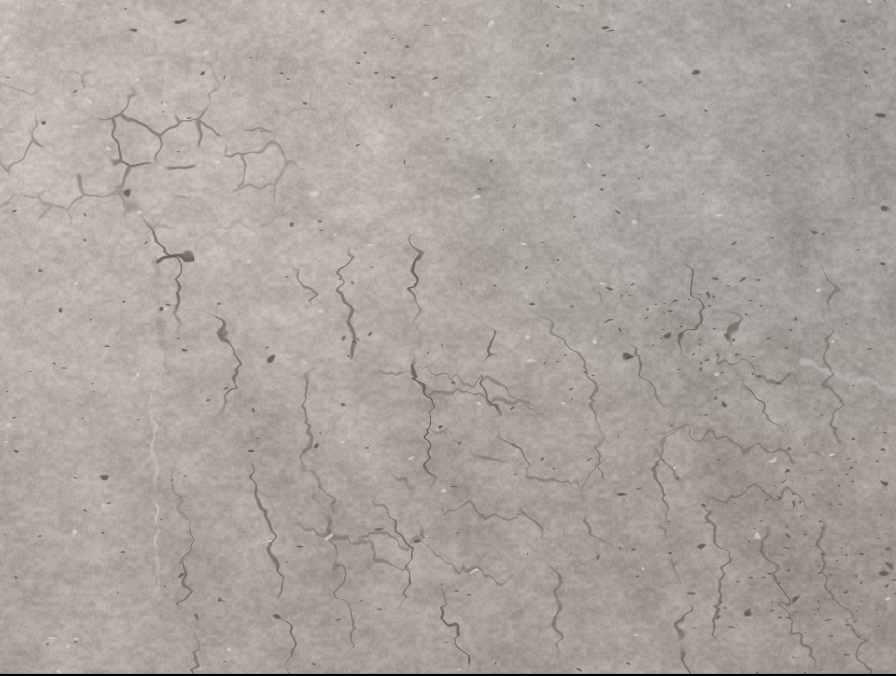
A Shadertoy shader for this texture:

```glsl
// Weathered concrete slab with wandering cracks, grit and faint stains.

const vec3 CONCRETE = vec3(0.668, 0.638, 0.605);
const vec3 CRACK_DARK = vec3(0.37, 0.33, 0.30);
const vec3 GRIT_DARK = vec3(0.36, 0.32, 0.29);
const vec3 CHIP_LIGHT = vec3(0.86, 0.84, 0.81);
const vec3 COOL_TINT = vec3(-0.022, -0.006, 0.012);

float hash(vec2 p) {
    vec3 q = fract(vec3(p.xyx) * 0.1031);
    q += dot(q, q.yzx + 33.33);
    return fract((q.x + q.y) * q.z);
}

vec2 hash2(vec2 p) {
    return vec2(hash(p), hash(p + 57.3));
}

float noise(vec2 p) {
    vec2 i = floor(p), f = fract(p);
    f = f * f * (3.0 - 2.0 * f);
    vec2 e = vec2(0.0, 1.0);
    return mix(mix(hash(i), hash(i + e.yx), f.x),
               mix(hash(i + e.xy), hash(i + e.yy), f.x), f.y);
}

float fbm(vec2 p) {
    float sum = 0.0, gain = 0.5;
    for (int k = 0; k < 4; k++) {
        sum += gain * noise(p);
        p = p * 2.03 + 17.1;
        gain *= 0.5;
    }
    return sum / 0.9375;
}

// Soft elliptical patch
float patchMask(vec2 p, vec2 centre, vec2 size) {
    vec2 d = (p - centre) / size;
    return exp(-dot(d, d));
}

// Soft straight stroke from a to b
float stroke(vec2 p, vec2 a, vec2 b, float width, float px) {
    vec2 d = b - a;
    float t = clamp(dot(p - a, d) / dot(d, d), 0.0, 1.0);
    return 1.0 - smoothstep(width * 0.3, width + px, length(p - a - t * d));
}

// Broken jagged crack that runs down from its start
float crack(vec2 p, vec2 start, float len, float slant, float seed, float px) {
    float run = start.y - p.y;
    float path = start.x + slant * run
        + 0.060 * (noise(vec2(run * 10.0, seed)) - 0.5)
        + 0.024 * (noise(vec2(run * 42.0, seed + 7.0)) - 0.5)
        + 0.008 * (noise(vec2(run * 130.0, seed + 13.0)) - 0.5);
    float width = mix(0.0005, 0.0036, noise(vec2(run * 32.0, seed + 21.0)));
    float ends = smoothstep(0.0, 0.04, run) * (1.0 - smoothstep(len - 0.06, len, run));
    float gaps = smoothstep(0.12, 0.5, noise(vec2(run * 26.0, seed + 33.0)));
    return ends * gaps * (1.0 - smoothstep(width * 0.3, width + px, abs(p.x - path)));
}

// Fine crazing along the borders of irregular cells
float crazing(vec2 p, float width, float px, float scale) {
    vec2 q = p * scale, cell = floor(q);
    float near = 9.0, next = 9.0;
    for (int j = -1; j <= 1; j++)
    for (int i = -1; i <= 1; i++) {
        vec2 c = cell + vec2(i, j);
        float d = length(c + hash2(c) - q);
        next = min(next, max(near, d));
        near = min(near, d);
    }
    return 1.0 - smoothstep(width * 0.3, width + px, (next - near) * 0.5 / scale);
}

// Scattered specks, one per chosen cell
float specks(vec2 p, float size, float share, float seed, float px) {
    vec2 cell = floor(p / size), id = cell + seed;
    vec2 centre = (cell + 0.2 + 0.6 * hash2(id)) * size;
    float radius = size * mix(0.05, 0.17, hash(id + 9.7));
    float dist = length((p - centre) * vec2(0.75, 1.2));
    return step(hash(id + 4.1), share) * (1.0 - smoothstep(radius * 0.5, radius + px, dist));
}

void mainImage(out vec4 fragColor, in vec2 fragCoord) {
    vec2 p = fragCoord / iResolution.y;
    float px = 1.0 / iResolution.y;
    vec2 warp = vec2(noise(p * 65.0), noise(p * 65.0 + 40.0)) - 0.5;
    vec2 jag = p + 0.012 * warp;

    // Broad light, slanting stains and surface grain
    float tone = 0.075 * patchMask(p, vec2(0.15, 0.80), vec2(0.60, 0.42))
        - 0.035 * patchMask(p, vec2(1.15, 0.10), vec2(0.75, 0.50));
    vec2 along = vec2(p.x + 0.45 * p.y, p.y - 0.45 * p.x);
    tone += 0.10 * (fbm(along * vec2(9.0, 2.5)) - 0.5);
    tone += 0.10 * (fbm(p * vec2(22.0, 32.0)) - 0.5);
    tone += 0.065 * (noise(p * vec2(110.0, 150.0)) - 0.5);
    tone += 0.055 * (noise(p * 290.0) - 0.5);
    vec3 col = CONCRETE + tone;
    col += COOL_TINT * patchMask(p, vec2(1.20, 0.80), vec2(0.55, 0.45));

    // Long downward cracks in two staggered rows
    float cracks = 0.0;
    for (int i = 0; i < 22; i++) {
        float id = float(i), row = mod(id, 2.0);
        vec2 h = hash2(vec2(id, 3.0)), g = hash2(vec2(id, 8.0));
        vec2 start = vec2(0.20 + 0.048 * id + 0.05 * h.x, 0.70 - 0.32 * row - 0.16 * h.y);
        float strength = mix(0.35, 0.75, g.y) + 0.3 * patchMask(start, vec2(0.6, 0.5), vec2(0.3));
        cracks = max(cracks, strength * crack(jag, start, mix(0.18, 0.42, g.x), mix(0.02, 0.38, h.y), id * 5.0, px));
    }

    // Faint cross cracks, mostly to the right
    for (int i = 0; i < 9; i++) {
        float id = float(i);
        vec2 h = hash2(vec2(id, 71.0));
        vec2 start = vec2(0.62 - 0.42 * h.y, -0.30 - 0.75 * h.x);
        cracks = max(cracks, 0.45 * crack(vec2(jag.y, -jag.x), start, 0.28, -0.25, id * 5.0 + 200.0, px));
    }

    // Crazed corner
    float crazed = patchMask(p, vec2(0.20, 0.78), vec2(0.24, 0.10)) * smoothstep(0.38, 0.6, noise(p * 26.0));
    cracks = max(cracks, 0.75 * crazed * crazing(jag, 0.0016, px, 17.0));
    col = mix(col, CRACK_DARK, 0.85 * min(cracks, 1.0));

    // Grit, denser in worn patches, and pale chips
    float worn = patchMask(p, vec2(1.04, 0.51), vec2(0.12, 0.07)) + patchMask(p, vec2(1.24, 0.17), vec2(0.14, 0.16));
    col = mix(col, GRIT_DARK, 0.65 * specks(jag, 0.013, 0.025 + 0.28 * worn, 11.0, px));
    col = mix(col, GRIT_DARK, 0.80 * specks(jag, 0.035, 0.035, 83.0, px));
    col = mix(col, CHIP_LIGHT, 0.70 * specks(jag, 0.024, 0.025, 47.0, px));

    // Worn seam, gouge and damp streak
    float flecks = noise(p * vec2(20.0, 60.0));
    col -= 0.07 * flecks * stroke(jag, vec2(0.225, 0.62), vec2(0.25, 0.45), 0.006, px);
    col += 0.11 * flecks * stroke(jag, vec2(0.225, 0.43), vec2(0.233, 0.13), 0.003, px);
    col = mix(col, GRIT_DARK, 0.8 * stroke(jag, vec2(0.23, 0.616), vec2(0.287, 0.622), 0.004, px));
    col += 0.12 * stroke(jag, vec2(0.20, 0.447), vec2(0.20, 0.447), 0.003, px);
    col += vec3(0.10, 0.11, 0.13) * flecks * stroke(jag, vec2(1.19, 0.463), vec2(1.34, 0.418), 0.006, px);

    // Thin dark lower border
    col *= smoothstep(0.0025, 0.0025 + px, p.y);
    fragColor = vec4(clamp(col, 0.0, 1.0), 1.0);
}
```
